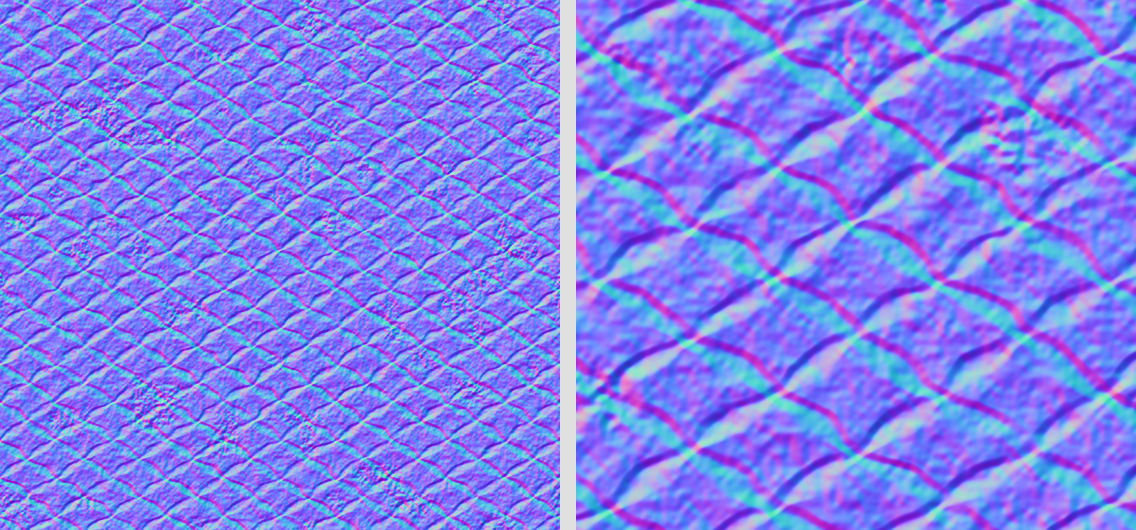
Left, the full canvas; right, a detail of the centre.
Reproduce this texture map procedurally as a WebGL 1 fragment shader.

```glsl
precision highp float;
// Tangent-space normal map of a raised diamond mesh over rough ground.
// Two families of slanted, leaf-shaped ridges and wrapping noise are summed into
// a height field; its slope is encoded as colour, with green pointing down.
uniform vec2 u_resolution;

const vec2 REPEATS = vec2(10.0, 14.0);   // diamonds across and down
const float CROSSING_Y = 0.37;           // height of the first crossing, in cells
const float ASPECT = 484.0 / 512.0;      // canvas height over width
const float RELIEF = 0.056;              // height unit, in canvas widths
const float STEP = 0.0011;               // sampling distance for slopes
const float RIDGE_HEIGHT = 0.135;
const float RIDGE_FOOT = 0.20;           // widest lower flank
const float RIDGE_ARCH = 0.09;           // how far the crest bows up between crossings
const float RIDGE_DROP = 0.11;           // width of the steep upper flank
const float DROP_SHARE = 0.68;           // part of the height lost at that flank
const float WOBBLE = 0.12;               // slow drift of the ridges
const float RAGGED = 0.07;               // fine raggedness of their edges
const float GRAIN = 0.048;
const float ROUGH_GRAIN = 0.12;
const float SWELL = 0.08;

float hash(vec2 p) {
  vec3 q = fract(vec3(p.xyx) * 0.1031);
  q += dot(q, q.yzx + 33.33);
  return fract((q.x + q.y) * q.z);
}

// Value noise that wraps after the given whole number of lattice cells
float noise(vec2 uv, vec2 period, float seed) {
  vec2 p = uv * period;
  vec2 i = floor(p);
  vec2 f = p - i;
  f = f * f * (3.0 - 2.0 * f);
  vec2 lo = mod(i, period) + seed;
  vec2 hi = mod(i + 1.0, period) + seed;
  return mix(mix(hash(lo), hash(vec2(hi.x, lo.y)), f.x),
             mix(hash(vec2(lo.x, hi.y)), hash(hi), f.x), f.y);
}

// Broad lower flank, steep upper flank, then a gentle fall to the next ridge
float ridge(float across, float foot, float crest) {
  float t = fract(across + RIDGE_FOOT) - RIDGE_FOOT;
  float tailStart = crest + RIDGE_DROP;
  float rise = smoothstep(-foot, crest, t);
  float drop = smoothstep(crest, tailStart, t);
  float tail = clamp((t - tailStart) / (1.0 - RIDGE_FOOT - tailStart), 0.0, 1.0);
  return rise - DROP_SHARE * drop - (1.0 - DROP_SHARE) * tail;
}

// Bulge between crossings: 0 at a crossing, 1 midway
float leaf(float along) {
  float s = sin(3.14159 * along);
  return s * s;
}

// One family of ridges; strength and width vary from segment to segment
float strands(vec2 uv, float across, float along, float pinch, float seed) {
  float bulge = leaf(along);
  float vary = noise(uv, REPEATS * 2.0, seed + 31.0);
  across += WOBBLE * (noise(uv, REPEATS * 2.0, seed) - 0.5);
  across += RAGGED * (noise(uv, REPEATS * 6.0, seed + 7.0) - 0.5);
  float foot = RIDGE_FOOT * mix(pinch, 1.0, bulge) * mix(0.8, 1.0, vary);
  float strength = mix(pinch, 1.0, bulge) * mix(0.75, 1.25, vary);
  return strength * ridge(across, foot, RIDGE_ARCH * bulge);
}

float meshHeight(vec2 uv) {
  vec2 cell = uv * REPEATS - vec2(0.0, CROSSING_Y);
  float falling = cell.x + cell.y;
  float rising = cell.y - cell.x;
  return RIDGE_HEIGHT * (strands(uv, falling, rising, 0.6, 3.0)
                       + strands(uv, rising, falling, 0.4, 57.0));
}

float groundHeight(vec2 uv) {
  float patches = smoothstep(0.66, 0.95, noise(uv, vec2(20.0, 19.0), 11.0));
  float fine = noise(uv, vec2(150.0, 142.0), 23.0)
             + 0.5 * noise(uv, vec2(250.0, 236.0), 41.0);
  float swell = noise(uv, vec2(56.0, 53.0), 71.0);
  return fine * mix(GRAIN, ROUGH_GRAIN, patches) + SWELL * swell;
}

float height(vec2 uv) {
  return meshHeight(uv) + groundHeight(uv);
}

void main() {
  vec2 uv = gl_FragCoord.xy / u_resolution;

  // Slope by central differences, in equal units on both axes
  vec2 dx = vec2(STEP, 0.0);
  vec2 dy = vec2(0.0, STEP / ASPECT);
  vec2 slope = vec2(height(uv + dx) - height(uv - dx),
                    height(uv + dy) - height(uv - dy)) * RELIEF / (2.0 * STEP);

  // Encode the normal
  vec3 normal = normalize(vec3(-slope.x, slope.y, 1.0));
  gl_FragColor = vec4(normal * 0.5 + 0.5, 1.0);
}
```
